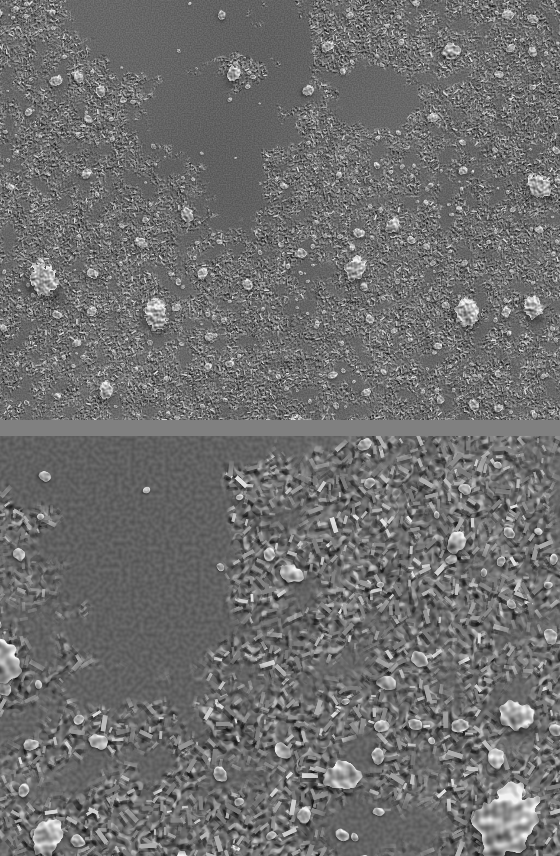
Top, the full canvas; bottom, a detail of the centre.
This texture is drawn by a WebGL 1 fragment shader. Its source:

```glsl
precision highp float;
// Electron micrograph of a grey plate dusted with flaky debris, pale grains and rough clumps.
uniform vec2 u_resolution;

const vec2 LIGHT = vec2(0.41, 0.91);
const float PLATE_TONE = 0.395;

float hash(vec2 cell, float seed) {
  vec3 v = fract(cell.xyx * 0.1031 + seed * 0.137);
  v += dot(v, v.yzx + 33.33);
  return fract((v.x + v.y) * v.z);
}

vec2 spin(vec2 q, float turns) {
  vec2 axis = vec2(cos(6.2832 * turns), sin(6.2832 * turns));
  return vec2(dot(q, axis), dot(q, vec2(-axis.y, axis.x)));
}

float slope(vec2 cell, vec2 offset) {
  return spin(offset, hash(cell, 1.0)).x;
}

float gradientNoise(vec2 p) {
  vec2 i = floor(p), f = fract(p), e = vec2(1.0, 0.0);
  vec2 w = f * f * f * (f * (f * 6.0 - 15.0) + 10.0);
  float low = mix(slope(i, f), slope(i + e, f - e), w.x);
  float high = mix(slope(i + e.yx, f - e.yx), slope(i + 1.0, f - 1.0), w.x);
  return mix(low, high, w.y);
}

float lumps(vec2 p) {
  return gradientNoise(p) + 0.7 * gradientNoise(p * 2.1 + 17.3);
}

float ellipse(vec2 p, vec2 center, vec2 radii) {
  return (length((p - center) / radii) - 1.0) * min(radii.x, radii.y);
}

// Signed distance to the swept-clean patches: negative where the plate is bare.
float bareField(vec2 p) {
  float d = ellipse(p, vec2(0.40, 0.97), vec2(0.23, 0.17));
  d = min(d, ellipse(p, vec2(0.52, 0.74), vec2(0.18, 0.12)));
  d = min(d, ellipse(p, vec2(0.565, 0.57), vec2(0.06, 0.14)));
  d = min(d, ellipse(p, vec2(0.67, 0.85), vec2(0.07, 0.17)));
  d = min(d, ellipse(p, vec2(0.90, 0.765), vec2(0.09, 0.068)));
  return max(d, -ellipse(p, vec2(0.56, 0.83), vec2(0.08, 0.04)));
}

float debrisCover(vec2 p) {
  float edge = bareField(p) + 0.05 * gradientNoise(p * 13.0) + 0.04 * gradientNoise(p * 38.0);
  float clusters = gradientNoise(p * 24.0) + 0.5 * gradientNoise(p * 6.0 + 4.0);
  return smoothstep(-0.008, 0.014, edge) * smoothstep(-0.55, 0.1, clusters);
}

// Thin broken ridges, like crumpled flakes standing on edge.
float flakeHeight(vec2 p) {
  return 0.3 - 2.2 * abs(gradientNoise(p * 92.0)) + 1.1 * gradientNoise(p * 170.0 + 9.0);
}

float addDebris(float tone, vec2 p, float cover) {
  float flake = smoothstep(0.0, 0.6, flakeHeight(p));
  float shadow = smoothstep(0.0, 0.5, flakeHeight(p + LIGHT * 0.005)) * (1.0 - flake);
  float grit = gradientNoise(p * 200.0 + 31.0);
  float drift = gradientNoise(p * 34.0 + 5.0);
  return tone + cover * (0.025 + 0.24 * flake - 0.18 * shadow + 0.24 * grit + 0.12 * drift);
}

// The k-th cell of the three by three block around p.
vec2 nearCell(vec2 p, float k) {
  return floor(p) + vec2(mod(k, 3.0), floor((k + 0.5) / 3.0)) - 1.0;
}

float bar(vec2 q, vec2 size, float pixel) {
  vec2 reach = abs(q) - size;
  return 1.0 - smoothstep(-0.5 * pixel, 0.5 * pixel, max(reach.x, reach.y));
}

// Short straight splinters of random direction, each with a shadow below.
float addChips(float tone, vec2 p, float cells, vec2 halfSize, float cover, float pixel) {
  for (int k = 0; k < 9; k++) {
    vec2 cell = nearCell(p * cells, float(k));
    vec2 q = p - (cell + vec2(hash(cell, 7.0), hash(cell, 8.0))) / cells;
    float turns = hash(cell, 9.0);
    vec2 size = halfSize * (0.6 + 0.7 * hash(cell, 10.0));
    float amount = cover * step(hash(cell, 11.0), 0.65);
    tone *= 1.0 - 0.3 * amount * bar(spin(q + LIGHT * 0.0035, turns), size, pixel);
    float glow = 0.48 + 0.42 * pow(hash(cell, 12.0), 2.0);
    tone = mix(tone, glow, amount * bar(spin(q, turns), size, pixel));
  }
  return tone;
}

// Scatters lumpy grains; radii holds the smallest and largest size.
float addGrains(float tone, vec2 p, float cells, vec2 radii, float share, float rough, float rate, float pixel) {
  float lump = lumps(p * rate);
  float relief = lump - lumps(p * rate + LIGHT * 0.4);
  for (int k = 0; k < 9; k++) {
    vec2 cell = nearCell(p * cells, float(k));
    vec2 center = (cell + 0.1 + 0.8 * vec2(hash(cell, 2.0 + cells), hash(cell, 3.0 + cells))) / cells;
    float chance = share * mix(0.12, 1.0, smoothstep(-0.01, 0.02, bareField(center)));
    float present = step(hash(cell, 4.0 + cells), chance);
    float radius = mix(radii.x, radii.y, pow(hash(cell, 5.0 + cells), 1.6));
    vec2 q = (p - center) / radius;
    float d = length(spin(q, hash(cell, 6.0 + cells)) * vec2(1.0, 1.3)) + lump * rough;
    float soft = 0.7 * pixel / radius;
    float body = 1.0 - smoothstep(1.0 - soft, 1.0 + soft, d);
    float shadow = 0.55 * exp(-3.5 * max(d - 1.0, 0.0)) * (1.0 - smoothstep(-0.8, 0.8, dot(q, LIGHT)));
    float shade = 0.62 + 0.14 * dot(q, LIGHT) + 0.15 * smoothstep(0.45, 1.0, d) + 0.9 * rough * relief;
    tone = mix(tone * (1.0 - shadow * present), clamp(shade, 0.2, 0.95), body * present);
  }
  return tone;
}

void main() {
  vec2 p = gl_FragCoord.xy / u_resolution.y;
  float pixel = 1.0 / u_resolution.y, cover = debrisCover(p);
  float tone = PLATE_TONE + 0.04 * gradientNoise(p * 2.5) + 0.09 * gradientNoise(p * 290.0);
  tone = addDebris(tone, p, cover);
  tone = addChips(tone, p, 120.0, vec2(0.003, 0.0011), cover, pixel);
  tone = addChips(tone, p, 70.0, vec2(0.005, 0.0015), cover, pixel);
  tone = addGrains(tone, p, 36.0, vec2(0.003, 0.007), 0.3, 0.25, 150.0, pixel);
  tone = addGrains(tone, p, 13.0, vec2(0.007, 0.016), 0.45, 0.35, 95.0, pixel);
  tone = addGrains(tone, p, 5.0, vec2(0.018, 0.044), 0.5, 0.42, 70.0, pixel);
  gl_FragColor = vec4(vec3(tone), 1.0);
}
```
